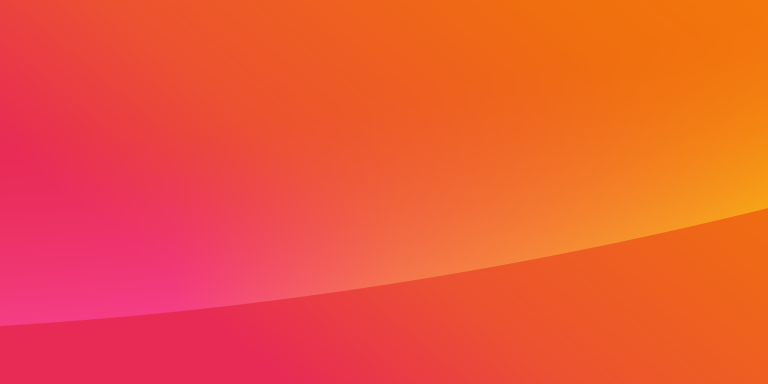
Write a WebGL 2 fragment shader that draws this background.

```glsl
#version 300 es
precision highp float;
// Warm diagonal gradient crossed by a rising curve with a soft glow above it.

uniform vec2 u_resolution;
out vec4 outColor;

// Diagonal base gradient
const vec3 CRIMSON = vec3(0.91, 0.17, 0.33);
const vec3 VERMILION = vec3(0.925, 0.32, 0.19);
const vec3 ORANGE = vec3(0.94, 0.43, 0.06);
const vec3 AMBER = vec3(0.95, 0.465, 0.045);
const vec2 BASE_AXIS = vec2(0.64, 0.77);
const vec4 BASE_STOPS = vec4(0.49, 0.95, 1.66, 2.05);

// Glow colours from left to right
const vec3 PINK = vec3(0.96, 0.24, 0.52);
const vec3 CORAL = vec3(0.96, 0.46, 0.30);
const vec3 GOLD = vec3(0.97, 0.64, 0.09);
const vec3 GLOW_STOPS = vec3(0.45, 1.04, 2.0);
const float GLOW_HEIGHT = 0.5;
const float GLOW_FALLOFF = 1.5;

// Curve height: constant, linear and quadratic terms
const vec3 CURVE = vec3(0.151, 0.0605, 0.0465);

float ramp(float from, float to, float value) {
    return clamp((value - from) / (to - from), 0.0, 1.0);
}

vec3 baseColor(vec2 p) {
    float s = dot(p, BASE_AXIS);
    vec3 color = mix(CRIMSON, VERMILION, ramp(BASE_STOPS.x, BASE_STOPS.y, s));
    color = mix(color, ORANGE, ramp(BASE_STOPS.y, BASE_STOPS.z, s));
    return mix(color, AMBER, ramp(BASE_STOPS.z, BASE_STOPS.w, s));
}

vec3 glowColor(float x) {
    vec3 color = mix(PINK, CORAL, ramp(GLOW_STOPS.x, GLOW_STOPS.y, x));
    return mix(color, GOLD, ramp(GLOW_STOPS.y, GLOW_STOPS.z, x));
}

void main() {
    // Canvas spans 2 by 1 units
    vec2 p = gl_FragCoord.xy / u_resolution * vec2(2.0, 1.0);
    float pixel = 1.0 / u_resolution.y;

    // Height above the curve, with an antialiased edge
    float height = p.y - (CURVE.x + p.x * (CURVE.y + p.x * CURVE.z));
    float above = smoothstep(-0.7 * pixel, 0.7 * pixel, height);

    // Glow fades upward from the edge
    float fade = pow(1.0 - ramp(0.0, GLOW_HEIGHT, height), GLOW_FALLOFF);
    vec3 color = mix(baseColor(p), glowColor(p.x), fade * above);
    outColor = vec4(color, 1.0);
}
```
